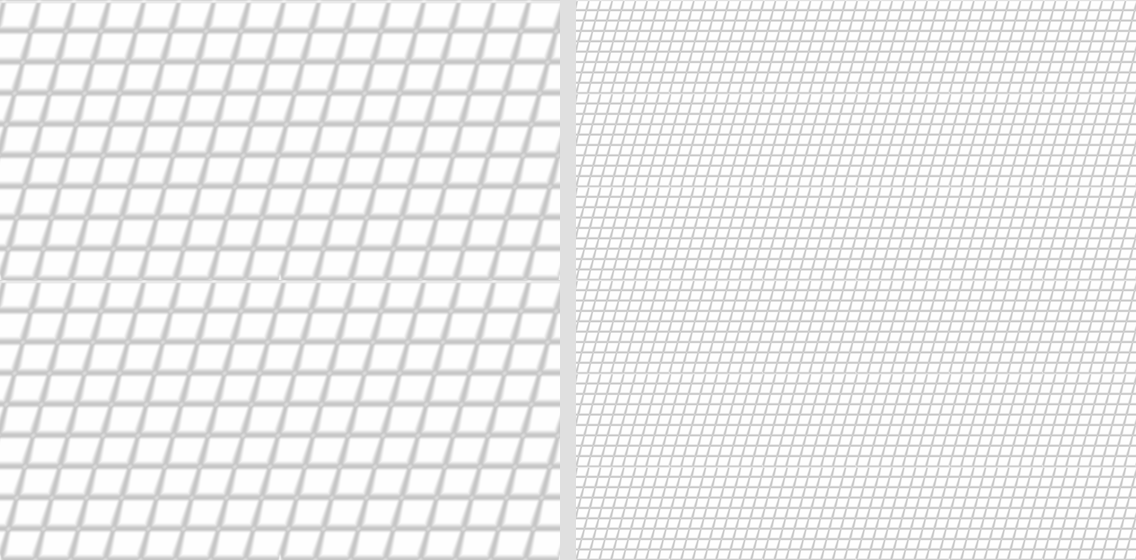
Left: one tile. Right: repeated 3 by 3.
A Shadertoy shader for this pattern:

```glsl
// Soft white slanted tiles with grey gutters, stacked in two panels with a pale seam.

const vec2  TILES       = vec2(16.0, 18.0); // repeats across and down
const float PANEL_ROWS  = 9.0;              // rows between pale seams
const float PANEL_COLS  = 8.0;              // columns between seam nicks
const float LEAN        = 0.235;            // sideways drift per row, in tiles
const float LEAN_START  = 0.0075;           // gutter position at the panel foot
const vec2  TILE_HALF   = vec2(0.5, 0.445); // half tile, in tile widths
const float CORNER      = 0.12;             // corner radius
const float BEVEL_TOP   = 0.125;            // bevel width at the upper edge
const float BEVEL_FOOT  = 0.20;             // bevel width at the lower edge
const float SEAM_HEIGHT = 0.10;             // seam thickness, in rows

const float GUTTER_GREY = 0.775;
const float JOINT_GREY  = 0.86;
const float FACE_WHITE  = 0.995;
const float SEAM_GREY   = 0.91;

// Signed distance to a rounded box, negative inside
float roundedBox(vec2 p, vec2 halfSize, float radius) {
    vec2 a = abs(p) - halfSize + radius;
    return length(max(a, 0.0)) + min(max(a.x, a.y), 0.0) - radius;
}

// Brightness of one tile and its share of the gutter
float tileShade(vec2 p) {
    float inset = -roundedBox(p, TILE_HALF, CORNER);
    float height = smoothstep(-TILE_HALF.y, TILE_HALF.y, p.y);
    float bevel = mix(BEVEL_FOOT, BEVEL_TOP, height);
    return mix(GUTTER_GREY, FACE_WHITE, smoothstep(0.005, bevel, inset));
}

// Glow where the corners of four tiles meet
float jointGlow(vec2 p) {
    vec2 toCorner = TILE_HALF - abs(p);
    return exp(-dot(toCorner, toCorner) / 0.004);
}

void mainImage(out vec4 fragColor, in vec2 fragCoord) {
    vec2 grid = fragCoord / iResolution.xy * TILES;
    float pixel = TILES.y / iResolution.y;

    // Slanted lattice, restarted in each panel
    float panelY = mod(grid.y, PANEL_ROWS);
    float slantedX = grid.x - LEAN_START - LEAN * panelY;
    vec2 local = (fract(vec2(slantedX, panelY)) - 0.5) * 2.0 * TILE_HALF;

    float joint = jointGlow(local);
    float shade = tileShade(local);
    shade = max(shade, mix(GUTTER_GREY, JOINT_GREY, joint));

    // Pale seam along the head of each panel
    float fromHead = PANEL_ROWS - panelY;
    float seam = 1.0 - smoothstep(SEAM_HEIGHT * 0.6, SEAM_HEIGHT * 1.3, fromHead);
    seam *= smoothstep(0.0, pixel, fromHead);
    shade = mix(shade, SEAM_GREY + 0.07 * joint, seam);

    // Small bright nick at the foot of each panel corner
    float nickX = abs(mod(grid.x + 0.5 * PANEL_COLS, PANEL_COLS) - 0.5 * PANEL_COLS);
    float nick = 1.0 - smoothstep(0.02, 0.02 + pixel, nickX);
    nick *= 1.0 - smoothstep(0.08, 0.24, panelY);
    shade = mix(shade, 0.96, nick * 0.8);

    fragColor = vec4(vec3(shade), 1.0);
}
```
